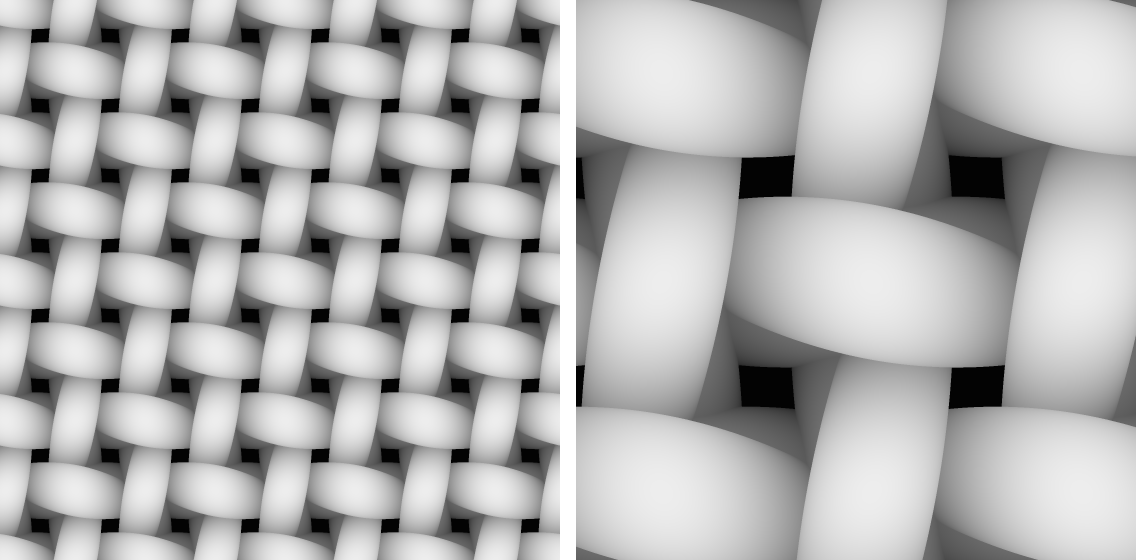
Left: the whole. Right: its middle third, enlarged.
This texture is drawn by a Shadertoy shader. Its source:

```glsl
// Plain weave of rounded pale grey strands, shaded by height, over black gaps.

#define STRANDS 8.0                   // strands each way, even so the weave wraps
#define ORIGIN vec2(0.075, -0.01)     // position of a crossing, in strand pitches
#define WIDTH_ACROSS vec2(0.37, 0.22) // half width and taper of horizontal bulges
#define WIDTH_UP vec2(0.31, 0.10)     // half width and taper of vertical bulges
#define LEAN 0.18                     // sideways slant of a bulge
#define TOP_HEIGHT 0.93               // crest of the upper strands
#define TOP_DROP 0.85                 // fall of the upper strands toward their ends
#define TOP_ROUND 0.22                // fall of the upper strands toward their sides
#define UNDER_HEIGHT 0.52
#define UNDER_DROP 0.35
#define UNDER_ROUND 0.25
#define GAP_SHADE 0.01

// Height of one slanted bulge; q.x runs along the strand, q.y across it.
float bulge(vec2 q, vec2 width, float lean, float crest, float drop, float roundness) {
    float along2 = q.x * q.x;
    float side = (q.y - lean * q.x) / max(width.x - width.y * along2, 0.01);
    if (along2 > 1.0 || abs(side) > 1.0) return GAP_SHADE;
    return crest - drop * along2 - roundness * (1.0 - sqrt(1.0 - side * side));
}

// Highest surface of the weave at p, in strand pitches.
float weaveHeight(vec2 p) {
    float height = GAP_SHADE;
    vec2 nearest = floor(p + 0.5);
    for (int j = -1; j <= 1; j++) {
        for (int i = -1; i <= 1; i++) {
            vec2 crossing = nearest + vec2(i, j);
            vec2 q = p - crossing;
            bool isAcross = mod(crossing.x + crossing.y, 2.0) < 0.5;

            // Alternate crossings swap direction and slant.
            vec2 width = isAcross ? WIDTH_ACROSS : WIDTH_UP;
            float lean = isAcross ? -LEAN : LEAN;
            q = isAcross ? q : q.yx;

            // The lower strand slants the opposite way beneath the upper one.
            float upper = bulge(q, width, lean, TOP_HEIGHT, TOP_DROP, TOP_ROUND);
            float under = bulge(q, width, -lean, UNDER_HEIGHT, UNDER_DROP, UNDER_ROUND);
            height = max(height, max(upper, under));
        }
    }
    return height;
}

void mainImage(out vec4 fragColor, in vec2 fragCoord) {
    // Average a 3 by 3 grid of samples to smooth the silhouettes.
    float shade = 0.0;
    for (int j = -1; j <= 1; j++) {
        for (int i = -1; i <= 1; i++) {
            vec2 uv = (fragCoord + vec2(i, j) / 3.0) / iResolution.xy;
            shade += weaveHeight(uv * STRANDS - ORIGIN) / 9.0;
        }
    }
    fragColor = vec4(vec3(shade), 1.0);
}
```
